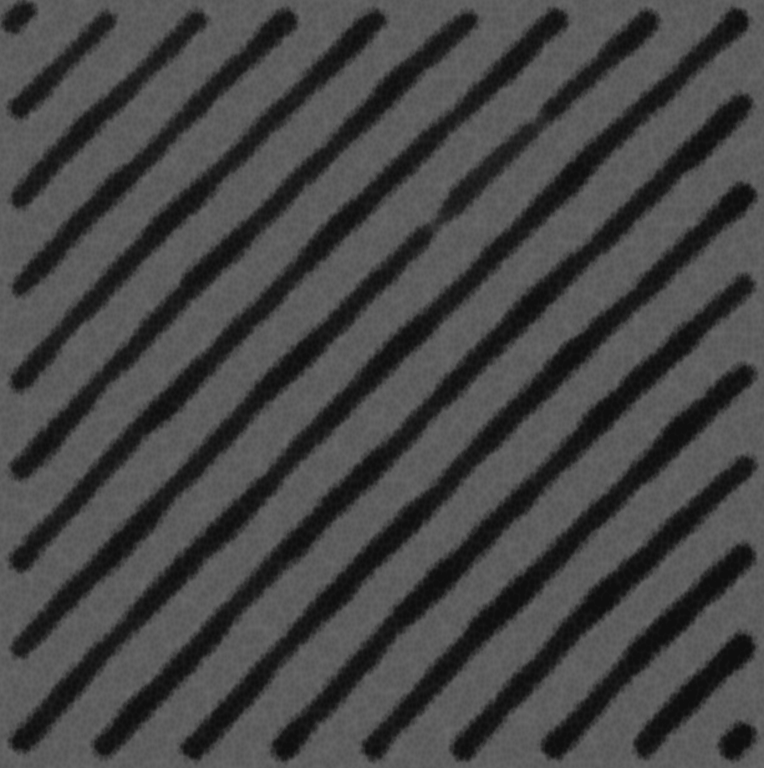
A Shadertoy shader for this pattern:

```glsl
float hash(vec2 p) {
    return fract(sin(dot(p, vec2(127.1, 311.7))) * 43758.55);
}

// Cellular noise: distance to the nearest scattered point
float cells(vec2 p) {
    vec2 id = floor(p), f = fract(p);
    float nearest = 1.5;
    for (int j = -1; j <= 1; j++)
        for (int i = -1; i <= 1; i++) {
            vec2 o = vec2(i, j);
            vec2 site = o + vec2(hash(id + o), hash(id + o + 57.3));
            nearest = min(nearest, length(site - f));
        }
    return nearest;
}

// Layered sines, different for each stroke
float waver(float t, float seed) {
    return 0.5 * sin(t * 13.0 + seed * 41.0)
         + 0.3 * sin(t * 29.0 + seed * 73.0)
         + 0.2 * sin(t * 61.0 + seed * 97.0);
}

void mainImage(out vec4 fragColor, in vec2 fragCoord) {
    vec2 uv = fragCoord / iResolution.xy;
    vec2 p = vec2(uv.x, 1.0 - uv.y);
    float across = p.x + p.y;
    float along = p.x - p.y;

    // Cloth grain, fine and coarse
    float fine = cells(uv * vec2(150.0, 120.0)) - 0.5;
    float coarse = cells(uv * vec2(48.0, 42.0) + 19.0) - 0.5;

    // Seventeen diagonal strokes, trimmed to an inset square
    float k = clamp(round((across - 0.0496) / 0.1177), 0.0, 16.0);
    float centre = 0.0496 + 0.1177 * k;
    float reach = max(min(centre - 0.055, 1.945 - centre), 0.014);
    float seed = hash(vec2(k, 3.7));

    // Slight bow and hand wobble
    float t = min(abs(along) / reach, 1.0);
    centre -= 0.014 * (1.0 - t * t) * min(1.0, reach * 1.6);
    centre += 0.004 * waver(along * 0.8, seed + 0.4);
    float d = length(vec2(max(abs(along) - reach, 0.0), across - centre)) * 0.7071;

    // Uneven pressure, heavier toward the lower right
    float pressure = waver(along, seed);
    float radius = 0.0145 + 0.0026 * pressure + 0.0018 * (across - 1.0);

    // One stroke is worn and nearly broken in two places
    float worn = 1.0 - smoothstep(0.2, 0.5, abs(k - 7.0));
    float gaps = exp(-pow((along - 0.28) / 0.025, 2.0)) + exp(-pow((along - 0.55) / 0.02, 2.0));
    float faded = worn * smoothstep(0.25, 0.31, along) * (1.0 - smoothstep(0.52, 0.57, along));
    radius -= worn * gaps * 0.006 + faded * 0.001;

    // Ragged soft edge
    float edge = d - radius + 0.004 * fine + 0.002 * coarse;
    float ink = 1.0 - smoothstep(-0.0065, 0.0075, edge);

    float ground = 0.367 + 0.055 * fine + 0.04 * coarse;
    float core = d / radius;
    float dark = 0.085 + 0.055 * core * core - 0.022 * pressure
               - 0.025 * (across - 1.0) + 0.06 * fine + 0.04 * faded;
    float shade = mix(ground, max(dark, 0.055), ink * (1.0 - 0.3 * worn * gaps));

    fragColor = vec4(vec3(shade), 1.0);
}
```
